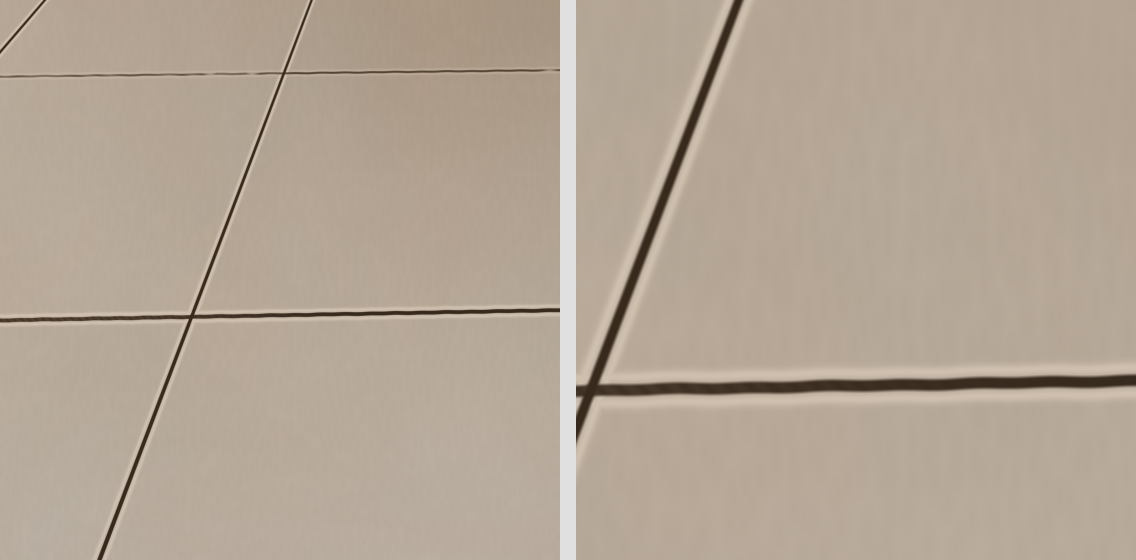
Left, the full canvas; right, a detail of the centre.
Reproduce this texture procedurally as a WebGL 2 fragment shader.

```glsl
#version 300 es
precision highp float;
// Beige floor tiles in perspective: canvas points are projected to tile columns
// and rows, then dark joints with pale rims are laid over softly mottled stone.
// Layered sines give the stains, cellular noise the fine vertical grain.

uniform vec2 u_resolution;
out vec4 fragColor;

// Perspective
const vec2 VANISH = vec2(0.931, 1.988);  // where the columns meet
const float COLUMN_START = -0.379;       // slope of the main column joint
const float COLUMN_STEP = 0.482;
const float ROW_START = 0.641;           // inverse depth of the near row joint
const float ROW_STEP = 0.248;
const vec2 ROW_TILT = vec2(0.0246, 0.0149);

// Joints
const float COLUMN_HALF = 0.0019;        // half width per unit of depth
const float ROW_HALF = 0.00140;          // half width per squared depth
const float EDGE_SOFTNESS = 0.0014;
const float RIM_STRENGTH = 0.72;
const vec3 GAPS = vec3(0.376, 0.450, 0.982); // worn places in the far row

// Colours
const vec3 STONE = vec3(0.720, 0.663, 0.600);
const vec3 STONE_NEAR = vec3(0.724, 0.677, 0.622);
const vec3 STONE_SHADE = vec3(0.650, 0.575, 0.500);
const vec3 RIM = vec3(0.845, 0.785, 0.720);
const vec3 GROUT = vec3(0.215, 0.165, 0.115);
const vec3 GROUT_WORN = vec3(0.400, 0.325, 0.260);

vec2 hash22(vec2 p) {
    vec3 q = fract(vec3(p.xyx) * vec3(0.1031, 0.1030, 0.0973));
    q += dot(q, q.yzx + 33.33);
    return fract((q.xx + q.yz) * q.zy);
}

// Distance to the nearest scattered cell point
float cellular(vec2 p) {
    vec2 cell = floor(p);
    float nearest = 2.0;
    for (int j = -1; j <= 1; j++)
        for (int i = -1; i <= 1; i++) {
            vec2 c = cell + vec2(i, j);
            nearest = min(nearest, distance(p, c + hash22(c)));
        }
    return nearest;
}

// Turned and warped sines, roughly -1 to 1
float stains(vec2 p) {
    float sum = 0.0, weight = 0.5;
    for (int i = 0; i < 5; i++) {
        p = mat2(0.8, 0.6, -0.6, 0.8) * p * 1.7 + 1.3;
        p += 0.6 * sin(p.yx * 0.9);
        sum += weight * sin(p.x) * sin(p.y);
        weight *= 0.72;
    }
    return sum;
}

float jointMask(float dist, float halfWidth, float soft) {
    return 1.0 - smoothstep(halfWidth - soft, halfWidth + soft, abs(dist));
}

float rimMask(float dist, float halfWidth) {
    float k = (abs(dist) - 2.3 * halfWidth) / (0.8 * halfWidth + 0.0008);
    return exp(-k * k);
}

void main() {
    vec2 uv = gl_FragCoord.xy / u_resolution;
    float soft = max(EDGE_SOFTNESS, 0.75 / min(u_resolution.x, u_resolution.y));

    // Project to tile coordinates
    float depth = VANISH.y - uv.y;
    float slope = (uv.x - VANISH.x) / depth;
    float level = (uv.y - ROW_TILT.x * uv.x) / (1.0 - ROW_TILT.y * uv.x);
    float rowDepth = VANISH.y - level;
    vec2 tile = vec2((slope - COLUMN_START) / COLUMN_STEP,
                     (1.0 / rowDepth - ROW_START) / ROW_STEP);
    vec2 joint = floor(tile + 0.5);
    vec2 offset = tile - joint;

    // Joint distances and widths in canvas units
    float columnDist = offset.x * COLUMN_STEP * depth * inversesqrt(1.0 + slope * slope);
    float rowDist = offset.y * ROW_STEP * rowDepth * rowDepth;
    rowDist += 0.0003 * sin(uv.x * 140.0) + 0.0002 * sin(uv.x * 61.0);
    float columnHalf = COLUMN_HALF * depth;
    float rowHalf = ROW_HALF * rowDepth * rowDepth;

    // Stone: broad shading, tile tint, stains and grain
    float shade = smoothstep(0.35, 1.1, uv.y) * smoothstep(-0.25, 1.0, uv.x);
    vec3 colour = mix(STONE_NEAR, STONE, smoothstep(0.0, 0.6, uv.y));
    colour = mix(colour, STONE_SHADE, 0.85 * shade);
    colour += 0.010 * (hash22(floor(tile) + 7.0).x - 0.5);
    colour += stains(uv * 4.0) * vec3(0.008, 0.009, 0.011);
    colour += vec3(0.007, -0.002, -0.004) * stains(uv.yx * 3.0 + 4.0);
    colour += 0.014 * (cellular(uv * vec2(110.0, 38.0)) - 0.5);

    // Wear: the far row is faint and broken, more so on the left
    float far = step(0.5, joint.y);
    float gap = 0.0;
    for (int i = 0; i < 3; i++) {
        float k = (uv.x - GAPS[i]) / 0.012;
        gap = max(gap, exp(-k * k));
    }
    float leftSide = 1.0 - smoothstep(0.47, 0.53, uv.x);
    float flecks = 0.5 + 0.5 * sin(uv.x * 95.0 + 2.0 * sin(uv.x * 37.0));
    float rowInk = 1.0 - far * max(0.85 * gap, leftSide * (0.15 + 0.25 * flecks));
    float hatch = 0.5 + 0.5 * sin((uv.x + uv.y) * 480.0);
    float rowWear = max(0.65 * far, (1.0 - smoothstep(0.1, 0.7, uv.x)) * (0.25 + 0.3 * hatch));

    // Pale rims, then dark joints
    float rowRim = rimMask(rowDist, rowHalf) * mix(1.0, 0.4, far);
    colour = mix(colour, RIM, RIM_STRENGTH * max(rowRim, rimMask(columnDist, columnHalf)));
    vec3 rowGrout = mix(GROUT, GROUT_WORN, rowWear);
    colour = mix(colour, rowGrout, rowInk * jointMask(rowDist, rowHalf, soft));
    colour = mix(colour, GROUT, jointMask(columnDist, columnHalf, soft));

    fragColor = vec4(colour, 1.0);
}
```
